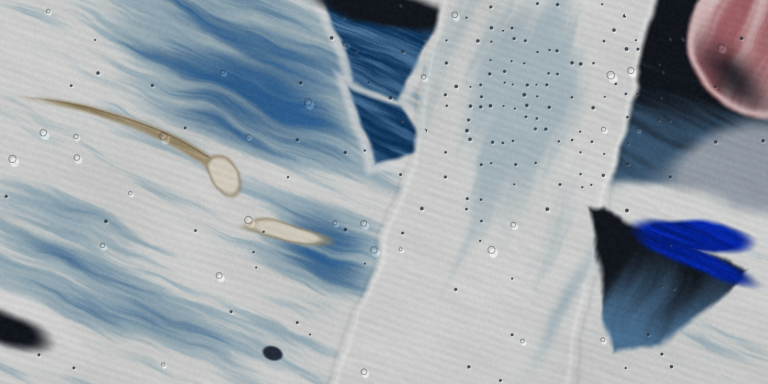
Write a Shadertoy shader that draws this texture.

```glsl
float hash(vec2 p) {
    vec3 q = fract(p.xyx * .1031);
    q += dot(q, q.yzx + 33.33);
    return fract((q.x + q.y) * q.z);
}

float noise(vec2 p) {
    vec2 i = floor(p), f = fract(p);
    f = f * f * (3. - 2. * f);
    return mix(mix(hash(i), hash(i + vec2(1, 0)), f.x),
               mix(hash(i + vec2(0, 1)), hash(i + 1.), f.x), f.y);
}

float fbm(vec2 p) {
    float sum = 0., amp = .52;
    for (int i = 0; i < 5; i++) {
        sum += amp * noise(p);
        p = mat2(1.6, .2, -.2, 1.9) * p + 7.3;
        amp *= .5;
    }
    return sum;
}

vec2 turn(vec2 p, float a) {
    return vec2(cos(a) * p.x + sin(a) * p.y, cos(a) * p.y - sin(a) * p.x);
}

// Soft bump; s holds centre and radii
float cloud(vec2 p, vec4 s, float a) {
    vec2 q = turn(p - s.xy, a) / s.zw;
    return exp(-dot(q, q));
}

float ellipse(vec2 p, vec4 s, float a) {
    return (length(turn(p - s.xy, a) / s.zw) - 1.) * min(s.z, s.w);
}

float side(vec2 p, vec2 a, vec2 b) {
    return dot(p - a, normalize(vec2(a.y - b.y, b.x - a.x)));
}

// Convex quad, corners clockwise
float quad(vec2 p, vec4 s, vec4 t) {
    return max(max(side(p, s.xy, s.zw), side(p, s.zw, t.xy)),
               max(side(p, t.xy, t.zw), side(p, t.zw, s.xy)));
}

float fill(float d, float soft) { return 1. - smoothstep(-soft, soft, d); }

// Round pits with a dark rim and a lit side
vec3 pits(vec3 col, vec2 p, float cells, float chance, float size, float hollow) {
    vec2 id = floor(p * cells);
    vec2 v = (fract(p * cells) - .3 - .4 * vec2(hash(id + 3.), hash(id + 17.))) / cells;
    float r = size * mix(.5, 1., hash(id + 41.)), d = length(v) - r;
    float on = step(hash(id + 71.), chance);
    col += .12 * on * fill(length(v + vec2(-.5, .8) * r) - r, .002);
    float rim = fill(mix(d, abs(d + .002) - .001, hollow), .0022);
    return mix(col, vec3(.16, .19, .23), on * rim * (.85 - .35 * hollow));
}

void mainImage(out vec4 fragColor, in vec2 fragCoord) {
    vec2 p = fragCoord / iResolution.y;
    vec2 w = p + .05 * (vec2(fbm(p * 7.), fbm(p * 7. + 19.)) - .5);
    vec2 q = turn(w, -.42);
    float bristle = fbm(q * vec2(3, 24)), fine = fbm(q * vec2(7, 85));
    float mottle = fbm(p * 4. + 30.), scrape = fbm(turn(w, 1.2) * vec2(2.5, 14));

    vec3 white = vec3(.78, .785, .78), pale = vec3(.57, .65, .69);
    vec3 steel = vec3(.29, .43, .56), ocean = vec3(.08, .3, .53);
    vec3 ink = vec3(.07, .085, .11), cobalt = vec3(.02, .13, .56);
    vec3 ochre = vec3(.47, .4, .27);

    // Dragged blue washes
    float drag = cloud(p, vec4(.62, .91, .4, .2), -.35)
        + .75 * cloud(p, vec4(.72, .67, .3, .1), -.3)
        + .75 * cloud(p, vec4(.22, .3, .52, .13), -.45)
        + .95 * cloud(p, vec4(.85, .35, .14, .1), -.6)
        + 1.3 * (bristle - .5) + .5 * (fine - .5);
    vec3 col = mix(white, pale, smoothstep(.12, .55, drag));
    col = mix(col, steel, .85 * smoothstep(.5, 1.05, drag));
    col = mix(col, ocean, .6 * smoothstep(.9, 1.35, drag));

    // Blue pools under a dark stroke
    float pool = min(quad(w, vec4(.83, 1.04, 1.16, .97), vec4(1.04, .74, .92, .78)),
                     quad(w, vec4(.91, .76, 1.05, .72), vec4(1.12, .61, .98, .58)));
    col = mix(col, vec3(.82), .7 * fill(abs(pool - .018) - .012, .012));
    col = mix(col, mix(ocean * .65, steel * 1.1, smoothstep(.3, .75, .5 * (bristle + fine))), fill(pool, .008));
    col = mix(col, ink, fill(ellipse(w, vec4(1, .98, .18, .045), -.2), .012));

    // Shadowed corner with grey smears
    vec3 shade = mix(ink, steel * .75, smoothstep(.82, .55, p.y + .5 * (bristle - .5)));
    float smear = cloud(p, vec4(1.93, .56, .22, .14), .5) + .9 * (mottle - .5);
    shade = mix(shade, vec3(.55, .58, .62), smoothstep(.35, .8, smear));
    col = mix(col, shade, fill(quad(w, vec4(1.6, 1.1, 2.1, 1.1), vec4(2.1, .45, 1.56, .5)), .025));
    col = mix(col, white, smoothstep(.3, .8, cloud(w, vec4(1.73, .48, .2, .055), -.1)));

    // Pink fold
    float fold = ellipse(w, vec4(1.98, .88, .2, .17), -.6);
    vec3 rose = vec3(.8, .7, .7);
    vec3 pink = mix(vec3(.6, .36, .38), rose, smoothstep(.3, .7, scrape));
    pink = mix(pink, ink, .85 * cloud(w, vec4(1.92, .8, .11, .045), -.7));
    pink = mix(pink, rose, fill(abs(fold + .012) - .006, .01));
    col = mix(col, pink, fill(fold, .008));

    // Pale slab with a raised edge
    float slab = min(quad(w, vec4(1.17, 1.1, 1.73, 1.1), vec4(1.59, .5, 1.07, .56)),
                     quad(w, vec4(1.08, .6, 1.6, .56), vec4(1.47, -.1, .83, -.1)));
    float veil = cloud(p, vec4(1.3, .8, .34, .3), 1.2) + 1.5 * (scrape - .5);
    col *= 1. - .12 * fill(abs(slab - .008), .014);
    col = mix(col, mix(white, pale, .7 * smoothstep(.35, 1., veil)), fill(slab, .01));
    col += .05 * fill(abs(slab + .012) - .004, .008);
    col = mix(col, pale, .7 * cloud(w, vec4(1.48, .22, .16, .018), 1.1));

    // Dark wedge and cobalt strokes
    float wedge = quad(w, vec4(1.54, .45, 1.95, .3), vec4(1.73, .09, 1.6, .08));
    wedge += .04 * (scrape - .5);
    col = mix(col, mix(ink, steel, smoothstep(.32, .08, p.y + .25 * (scrape - .5))), fill(wedge, .01));
    float stroke = min(ellipse(w, vec4(1.81, .39, .15, .04), -.12),
                       ellipse(w, vec4(1.81, .33, .16, .026), -.4));
    col = mix(col, cobalt * (.6 + .75 * fine), fill(stroke, .008));

    // Ochre ridge and curled ends
    float crest = p.y - .75 + .58 * p.x * p.x + .02 * (mottle - .5);
    float span = smoothstep(.02, .2, p.x) * smoothstep(.57, .54, p.x);
    col = mix(col, mix(ochre, vec3(.7, .66, .57), fine), span * fill(abs(crest) - .026 * p.x - .003, .008));
    col = mix(col, ochre * .7, .7 * span * fill(abs(crest - .02 * p.x) - .001, .004));
    float curl = min(ellipse(w, vec4(.59, .55, .055, .033), -.7),
                     ellipse(w, vec4(.75, .4, .1, .023), -.2));
    col = mix(col, vec3(.79, .77, .72), fill(curl, .006));
    col = mix(col, ochre, .65 * fill(abs(curl) - .002, .006));

    // Ink spot in a white collar, small drop
    float spot = ellipse(w, vec4(.02, .15, .1, .04), -.45);
    col = mix(col, vec3(.81), fill(spot - .05, .015));
    col = mix(col, ink, fill(spot, .015));
    col = mix(col, ink * 2., fill(ellipse(p, vec4(.71, .08, .026, .018), -.3), .004));

    // Pits, canvas ribs and relief
    float dense = cloud(p, vec4(1.38, .78, .32, .3), 0.);
    col = pits(col, p, 34., .025 + .3 * dense, .0048, 0.);
    col = pits(col, p + 5., 13., .09, .012, 1.);
    float rib = sin(330. * dot(p, vec2(.3, .95)) + 5. * mottle);
    col *= 1. + .014 * rib + .06 * (fine - .5) + .08 * (mottle - .5);
    col += .025 * (noise(p * 190.) - .5);
    fragColor = vec4(clamp(col, 0., 1.), 1);
}
```
